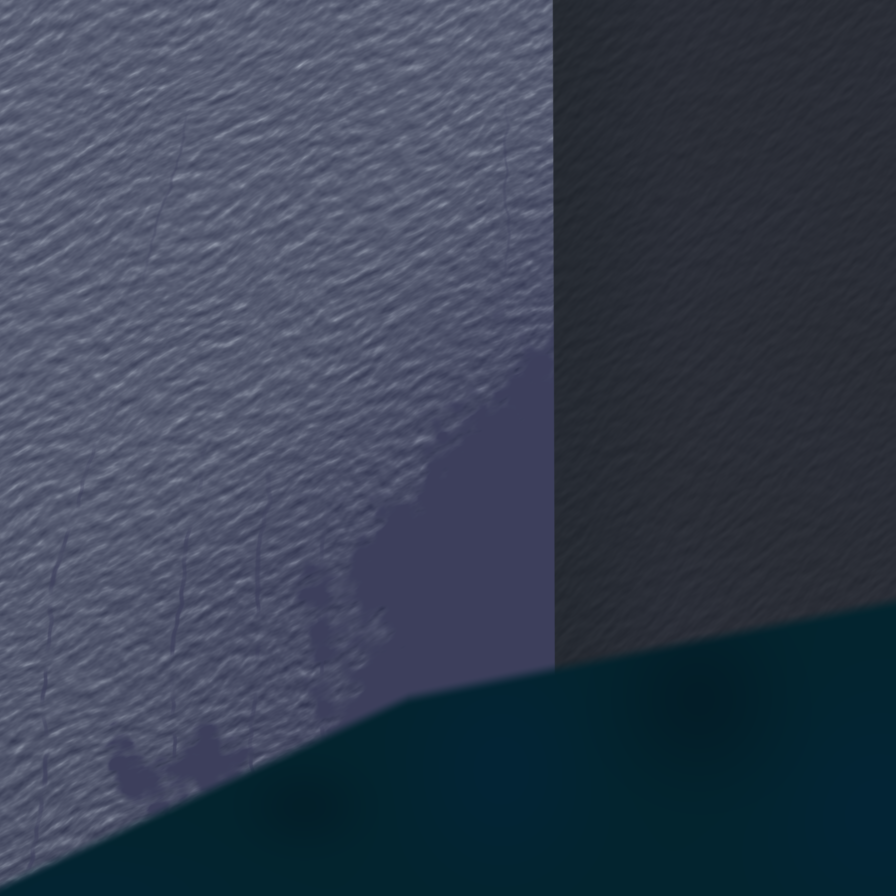
Write a WebGL 1 fragment shader that draws this background.

```glsl
precision highp float;
uniform vec2 u_resolution;

const vec3 PLASTER_LIGHT = vec3(0.350, 0.372, 0.455);
const vec3 PLASTER_SHADE = vec3(0.298, 0.318, 0.405);
const vec3 BARE_PAINT = vec3(0.238, 0.248, 0.362);
const vec3 SIDE_WALL = vec3(0.168, 0.181, 0.217);
const vec3 SIDE_CORNER = vec3(0.150, 0.168, 0.200);
const vec3 FLOOR_TEAL = vec3(0.012, 0.143, 0.182);
const vec3 FLOOR_BLUE = vec3(0.010, 0.140, 0.215);
const vec3 FLOOR_DARK = vec3(0.012, 0.105, 0.148);

const float CORNER_X = 0.6185;
const vec2 FLOOR_BEND = vec2(0.456, 0.221);
const float FLOOR_SLOPE_LEFT = 0.463;
const float FLOOR_SLOPE_RIGHT = 0.1985;
const float FLOOR_BLUR = 0.009;
const vec2 RIPPLE_SCALE = vec2(34.0, 88.0);
const float RIPPLE_GAIN = 0.095;
const float SIDE_GAIN = 0.022;
const float DRIP_WIDTH = 0.0028;

vec2 gradientAt(vec2 cell) {
  float n = fract(sin(dot(cell, vec2(127.1, 311.7))) * 43758.5);
  float angle = 6.28318 * n;
  return vec2(cos(angle), sin(angle));
}

float gradientNoise(vec2 p) {
  vec2 i = floor(p);
  vec2 f = p - i;
  vec2 w = f * f * f * (f * (f * 6.0 - 15.0) + 10.0);
  vec2 e = vec2(1.0, 0.0);
  float a = dot(gradientAt(i), f);
  float b = dot(gradientAt(i + e.xy), f - e.xy);
  float c = dot(gradientAt(i + e.yx), f - e.yx);
  float d = dot(gradientAt(i + e.xx), f - e.xx);
  return mix(mix(a, b, w.x), mix(c, d, w.x), w.y);
}

float rippleHeight(vec2 q) {
  return gradientNoise(q) + 0.5 * gradientNoise(q * 2.1 + 7.3)
       + 0.22 * gradientNoise(q * 4.3 + 2.9);
}

// Stretched coordinates along a tilted grain
vec2 grain(vec2 p, float angle, vec2 scale) {
  float c = cos(angle);
  float s = sin(angle);
  return vec2(c * p.x + s * p.y, c * p.y - s * p.x) * scale;
}

float relief(vec2 q) {
  return rippleHeight(q) - rippleHeight(q + vec2(0.12, 0.42));
}

// Thin broken trails that bend as they run down the plaster
float drips(vec2 p) {
  float trails = 0.0;
  float wobble = 0.008 * gradientNoise(p * vec2(9.0, 17.0))
               + 0.004 * gradientNoise(p * vec2(30.0, 60.0));
  for (int k = 0; k < 4; k++) {
    float i = float(k);
    float foot = 0.05 + 0.143 * pow(i + 0.0001, 0.7);
    float rise = p.y - 0.2;
    float x = foot + (0.6 - 0.17 * i) * rise * abs(rise) + wobble;
    float gaps = smoothstep(-0.25, 0.2, gradientNoise(vec2(i * 5.7, p.y * 32.0)));
    float fade = 1.0 - smoothstep(0.32, 0.64 - 0.045 * i, p.y);
    float line = 1.0 - smoothstep(0.3, 1.3, abs(p.x - x) / DRIP_WIDTH);
    trails = max(trails, line * gaps * fade);
  }
  // Faint trails higher up
  float upperLeft = abs(p.x - 0.172 - 0.25 * (p.y - 0.72) - wobble);
  float upperRight = abs(p.x - 0.565 - wobble);
  float high = 1.0 - smoothstep(0.0, DRIP_WIDTH, min(upperLeft, upperRight));
  float span = smoothstep(0.65, 0.74, p.y) * (1.0 - smoothstep(0.82, 0.92, p.y));
  return max(trails, 0.45 * high * span);
}

vec3 plaster(vec2 p) {
  vec2 warp = 0.012 * vec2(gradientNoise(p * 7.0), gradientNoise(p * 7.0 + 31.0));
  vec2 q = grain(p + warp, 0.52, RIPPLE_SCALE);
  float bump = relief(q);

  // Worn patch beside the corner and a small one above the floor
  float field = 0.7 * min(p.x - 0.375, 0.37 + 1.1 * (p.x - 0.37) - p.y);
  float lowPatch = 0.032 - length((p - vec2(0.21, 0.14)) * vec2(0.6, 1.0));
  float ragged = 0.07 * gradientNoise(p * vec2(19.0, 12.0))
               + 0.045 * gradientNoise(p * 46.0) + 0.035 * rippleHeight(q);
  float bare = smoothstep(-0.018, 0.022, max(field, lowPatch) + ragged);
  float stain = 0.5 * smoothstep(-0.22, 0.06, field);

  float shade = smoothstep(0.15, 1.1, 0.55 * p.x + 0.8 * (1.0 - p.y));
  vec3 color = mix(PLASTER_LIGHT, PLASTER_SHADE, shade);
  color += 0.012 * gradientNoise(p * 5.0);
  color = mix(color, BARE_PAINT, stain);
  float light = RIPPLE_GAIN * bump + 0.10 * pow(max(bump, 0.0), 2.0);
  color += light * vec3(1.0, 1.02, 0.94) * (1.0 - 0.3 * stain);
  color = mix(color, BARE_PAINT, bare);
  return mix(color, BARE_PAINT, 0.72 * drips(p));
}

vec3 sideWall(vec2 p) {
  float bump = relief(grain(p, 0.72, RIPPLE_SCALE * 1.15));
  vec3 color = mix(SIDE_CORNER, SIDE_WALL, smoothstep(0.0, 0.16, p.x - CORNER_X));
  color += vec3(0.004, 0.004, 0.010) * gradientNoise(p * 6.0);
  return color + SIDE_GAIN * bump;
}

float glow(vec2 p, vec2 center, vec2 size) {
  vec2 d = (p - center) / size;
  return exp(-dot(d, d));
}

vec3 floorColor(vec2 p) {
  float blue = glow(p, vec2(0.56, 0.14), vec2(0.10, 0.12))
             + glow(p, vec2(0.98, 0.09), vec2(0.12, 0.13))
             + 0.6 * glow(p, vec2(0.10, 0.0), vec2(0.14, 0.05));
  float dark = glow(p, vec2(0.78, 0.22), vec2(0.085, 0.09))
             + 0.8 * glow(p, vec2(0.34, 0.10), vec2(0.06, 0.045));
  vec3 color = mix(FLOOR_TEAL, FLOOR_BLUE, min(blue, 1.0) * 0.8);
  return mix(color, FLOOR_DARK, min(dark, 1.0) * 0.75);
}

void main() {
  vec2 p = gl_FragCoord.xy / u_resolution;
  float pixel = 1.0 / u_resolution.x;

  // Two wall faces meeting at a nearly upright edge
  float corner = CORNER_X + 0.003 * (0.5 - p.y);
  float side = smoothstep(-pixel, pixel, p.x - corner);
  vec3 color = mix(plaster(p), sideWall(p), side);

  // Softly focused floor with a bend in its upper edge
  float run = p.x - FLOOR_BEND.x;
  float top = FLOOR_BEND.y + min(FLOOR_SLOPE_LEFT * run, FLOOR_SLOPE_RIGHT * run);
  float ground = 1.0 - smoothstep(-FLOOR_BLUR, FLOOR_BLUR, p.y - top);
  gl_FragColor = vec4(mix(color, floorColor(p), ground), 1.0);
}
```
